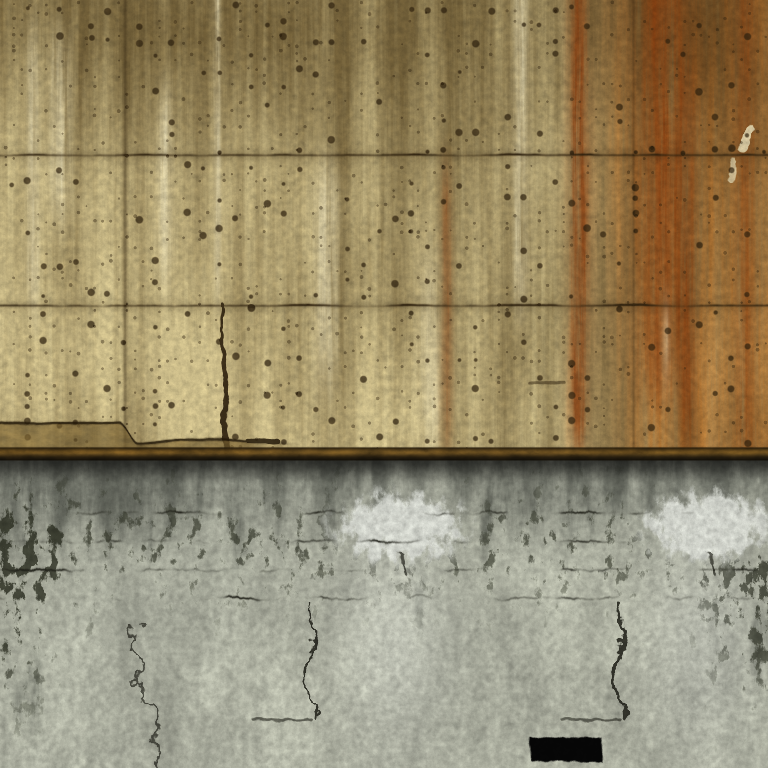
This texture is drawn by a Shadertoy shader. Its source:

```glsl
vec2 hashDir(vec2 cell) {
    vec3 q = fract(cell.xyx * vec3(.1031, .103, .0973));
    q += dot(q, q.yzx + 33.33);
    return fract((q.xx + q.yz) * q.zy) * 2. - 1.;
}

float gradientNoise(vec2 p) {
    vec2 i = floor(p), f = fract(p), u = f * f * (3. - 2. * f), e = vec2(1, 0);
    float low = mix(dot(hashDir(i), f), dot(hashDir(i + e), f - e), u.x);
    float high = mix(dot(hashDir(i + e.yx), f - e.yx), dot(hashDir(i + 1.), f - 1.), u.x);
    return mix(low, high, u.y);
}

float fbm(vec2 p) {
    float sum = 0., amp = 1.;
    for (int i = 0; i < 5; i++) {
        sum += amp * gradientNoise(p);
        p = 2. * p + 17.3;
        amp *= .55;
    }
    return sum;
}

float bump(float x, float centre, float width) {
    float d = (x - centre) / width;
    return exp(-d * d);
}

float blob(vec2 p, vec2 centre, vec2 radius) {
    vec2 d = (p - centre) / radius;
    return exp(-dot(d, d));
}

// Vertical run of colour with soft ends
float run(vec2 p, float fray, float x, float width, float bottom, float top) {
    float ends = smoothstep(-.06, .06, p.y - bottom) * smoothstep(-.06, .06, top - p.y);
    return bump(p.x, x, width) * ends * max(0., .75 + .9 * fray);
}

float crack(vec2 p, vec2 a, vec2 b, float wobble, float width) {
    p += wobble * vec2(fbm(p * 22.), fbm(p * 22. + 7.));
    vec2 d = b - a;
    float t = clamp(dot(p - a, d) / dot(d, d), 0., 1.);
    return 1. - smoothstep(width, width + .002, length(p - a - d * t));
}

float pores(vec2 p) {
    vec2 rnd = hashDir(floor(p) + 91.);
    float radius = .05 + .13 * abs(rnd.y);
    return step(.72, rnd.x) * (1. - smoothstep(radius, radius + .12, length(fract(p) - .5 - .25 * rnd)));
}

vec3 stainedConcrete(vec2 p) {
    float streak = fbm(vec2(p.x * 26., p.y * 1.3));
    float fine = fbm(vec2(p.x * 100., p.y * 3.5) + 5.);
    float light = .52 + .42 * streak + .3 * fbm(p * vec2(5, 4) + 3.) + .28 * fine;
    light += .3 * blob(p, vec2(.08, .62), vec2(.28)) + .12 * bump(p.y, .5, .13);
    light -= .38 * smoothstep(.72, 1., p.y);
    vec3 col = mix(vec3(.44, .37, .22), vec3(.8, .74, .54), clamp(light, 0., 1.));

    // Rust wash and deeper runs
    float wash = smoothstep(.71, .86, p.x + .04 * streak) * clamp(.8 + .5 * fine, 0., 1.);
    col *= mix(vec3(1), vec3(.92, .68, .44), wash);
    float rust = run(p, fine, .754, .012, .42, 1.1) + .75 * run(p, fine, .862, .03, .48, 1.1)
        + .6 * run(p, fine, .895, .01, .42, .9) + .5 * run(p, fine, .97, .012, .4, 1.1)
        + .55 * run(p, fine, .581, .008, .42, .78);
    col = mix(col, vec3(.5, .23, .06), min(rust, .82));

    // Pale mineral runs and chipped paint
    float pale = run(p, fine, .078, .012, .72, .95) + run(p, fine, .215, .009, .64, .87)
        + run(p, fine, .283, .004, .62, 1.1) + run(p, fine, .043, .007, .6, .96)
        + run(p, fine, .425, .014, .5, .78) + run(p, fine, .678, .009, .6, 1.1)
        + .7 * run(p, fine, .56, .014, .42, .68) + run(p, fine, .867, .005, .52, .59);
    pale += 1.2 * crack(p, vec2(.966, .807), vec2(.98, .832), .012, .005);
    pale += crack(p, vec2(.952, .765), vec2(.953, .79), .01, .002);
    col = mix(col, vec3(.87, .83, .68), min(.75 * pale, .88));

    // Panel seams, settlement crack and pores
    float dark = .35 * bump(p.x, .163, .0025) + .25 * bump(p.x, .825, .002);
    for (float y = .602; y < .9; y += .196) {
        float wear = fbm(vec2(p.x * 14., y * 30.));
        dark += bump(p.y, y + .002 * wear, .0017) * (.5 + .7 * wear) + .14 * bump(p.y, y, .008);
    }
    dark += .5 * crack(p, vec2(.69, .501), vec2(.735, .501), .003, .001);
    dark += crack(p, vec2(.288, .602), vec2(.295, .415), .008, .001 + .014 * max(0., .58 - p.y));
    dark += .7 * pores(p * 48.) + .4 * pores(p * 95.);
    return mix(col, vec3(.17, .12, .05), clamp(dark, 0., .9));
}

vec3 weatheredPlaster(vec2 p) {
    float cloud = fbm(p * vec2(7, 6) + 11.);
    float drip = fbm(vec2(p.x * 34., p.y * 7.) + 4.);
    float mottle = fbm(p * vec2(65, 45) + 8.);
    vec3 col = vec3(.67, .68, .62) * (1. + .18 * cloud + .13 * drip + .1 * mottle);

    // Damp grime and dark specks
    float sides = blob(p, vec2(.01, .2), vec2(.07, .14)) + blob(p, vec2(.98, .18), vec2(.07, .12));
    float grime = .72 * smoothstep(.2, .4, p.y) + .35 * sides + .65 * drip + .3 * cloud;
    grime += .25 * blob(p, vec2(.15, .35), vec2(.05, .08));
    col = mix(col, vec3(.3, .31, .28), .82 * smoothstep(.18, 1.05, grime));
    float area = .8 * sides + .65 * bump(p.y, .29, .09);
    float specks = area * smoothstep(.42, .72, mottle + .5 * drip + .42 * area);
    col = mix(col, vec3(.16, .17, .12), min(specks, .8));

    // Repeated salt blooms and cracks
    float lines = .7 * crack(p, vec2(.175, .19), vec2(.195, .015), .03, .0007);
    for (float i = 0.; i < 2.; i++) {
        vec2 q = p - vec2(.198 + .402 * i, 0);
        float bloom = blob(q, vec2(.325, .315), vec2(.085, .045));
        float salt = smoothstep(.27, .6, bloom + .5 * mottle + .25 * drip) * smoothstep(.05, .4, bloom);
        salt = .85 * salt + .3 * blob(q, vec2(.315, .17), vec2(.07, .14));
        col = mix(col, vec3(.84, .85, .82), min(salt, .9));
        lines += crack(q, vec2(.21, .222), vec2(.204, .065), .025, .0006 + .0012 * i);
        lines += .6 * crack(q, vec2(.13, .063), vec2(.204, .063), .008, .0006);
        lines += .7 * crack(q, vec2(.32, .28), vec2(.325, .25), .015, .001);
    }

    // Broken mortar courses
    for (float row = 0.; row < 4.; row++) {
        float wear = fbm(vec2(p.x * 11., row * 9. + 3.));
        lines += bump(p.y, .332 - .037 * row + .006 * drip, .0016) * smoothstep(-.1, .5, wear);
    }
    col = mix(col, vec3(.13, .13, .1), min(lines, .88));

    // Ragged vent opening
    vec2 box = abs(p - vec2(.737, .024)) - vec2(.046, .015) + .003 * mottle;
    return mix(vec3(.025), col, smoothstep(-.001, .002, max(box.x, box.y)));
}

// Ledge, crumbling left end and cast shadow
vec3 addLedge(vec3 col, vec2 p) {
    float rough = 1. + .5 * fbm(p * vec2(30, 60)), left = 1. - smoothstep(.3, .4, p.x);
    float rim = .445 - .027 * smoothstep(.155, .18, p.x) + .004 * rough + .006 * bump(p.x, .27, .07);
    float broken = smoothstep(0., .002, rim - p.y) * step(.41, p.y) * left;
    col = mix(col, vec3(.45, .36, .18) * rough, .65 * broken);
    float edge = bump(p.y, rim, .0018) * left + crack(p, vec2(.325, .427), vec2(.365, .424), .006, .002);
    col = mix(col, vec3(.13, .09, .03), min(edge, .85));
    col *= 1. - .6 * smoothstep(.367, .402, p.y) * step(p.y, .402);
    float body = smoothstep(.399, .402, p.y) * (1. - smoothstep(.416, .419, p.y));
    vec3 brown = mix(vec3(.07, .05, .02), vec3(.4, .29, .11), bump(p.y, .411, .005));
    return mix(col, brown * rough, .95 * body);
}

void mainImage(out vec4 fragColor, in vec2 fragCoord) {
    vec2 p = fragCoord / iResolution.xy;
    vec3 col = mix(weatheredPlaster(p), stainedConcrete(p), smoothstep(.407, .411, p.y));
    col = addLedge(col * (1. + .17 * fbm(p * 115.)), p);
    fragColor = vec4(clamp(col, 0., 1.), 1);
}
```
